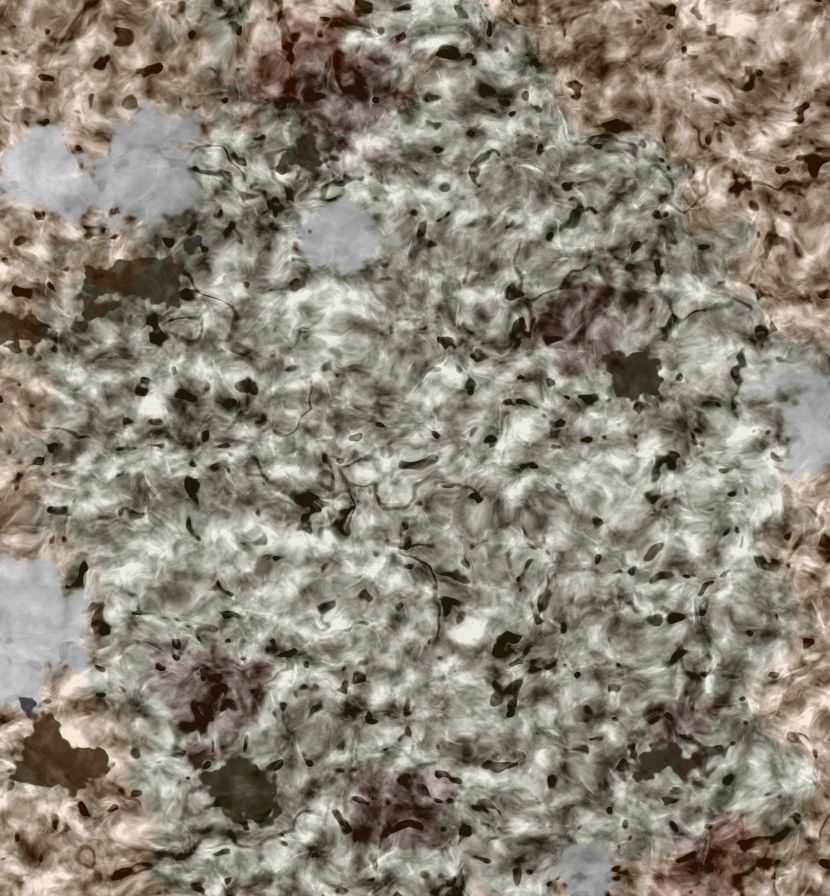
Write a Shadertoy shader that draws this texture.

```glsl
#define MEAN_TONE 0.555
#define GRAIN_GAIN 0.80
#define RELIEF_GAIN 0.85
#define BROAD_GAIN 0.40
#define PIT_DEPTH 0.40
#define FLAKE_GAIN 0.55
#define EDGE 0.0022

// dark reddish clumps, smooth stones, deep hollows: centre and radius
const vec3 CLUMPS[6] = vec3[6](vec3(.66, .64, .060), vec3(.24, .22, .060), vec3(.455, .10, .055),
    vec3(.755, .20, .045), vec3(.80, .04, .050), vec3(.365, .90, .080));
const vec3 STONES[6] = vec3[6](vec3(.175, .80, .070), vec3(.91, .53, .065), vec3(.03, .30, .075),
    vec3(.385, .75, .045), vec3(.65, .03, .032), vec3(.05, .80, .055));
const vec3 HOLLOWS[7] = vec3[7](vec3(.17, .70, .040), vec3(.34, .825, .040), vec3(.00, .63, .025),
    vec3(.745, .15, .028), vec3(.28, .12, .032), vec3(.08, .16, .040), vec3(.70, .60, .028));

float hash(vec2 p) {
    vec3 q = fract(vec3(p.xyx) * 0.1031);
    q += dot(q, q.yzx + 33.33);
    return fract((q.x + q.y) * q.z);
}

float noise(vec2 p) {
    vec2 i = floor(p), f = fract(p);
    f = f * f * (3.0 - 2.0 * f);
    return mix(mix(hash(i), hash(i + vec2(1, 0)), f.x),
               mix(hash(i + vec2(0, 1)), hash(i + vec2(1, 1)), f.x), f.y);
}

float fbm(vec2 p) {
    float sum = 0.0, amp = 1.0, total = 0.0;
    for (int i = 0; i < 4; i++) {
        sum += amp * noise(p);
        total += amp;
        amp *= 0.62;
        p = mat2(1.6, 1.2, -1.2, 1.6) * p + 17.3;
    }
    return sum / total;
}

// Scattered straw chips: x is coverage, y is brightness
vec2 flakes(vec2 p, float cells, float thickness) {
    vec2 g = p * cells, base = floor(g), result = vec2(0);
    for (int y = -1; y <= 1; y++)
    for (int x = -1; x <= 1; x++) {
        vec2 id = base + vec2(x, y);
        vec2 d = g - id - vec2(hash(id + 3.7), hash(id + 71.1));
        float angle = 0.6 + 3.0 * (hash(id + 19.9) - 0.5) + 2.0 * noise(id / cells * 5.0);
        vec2 dir = vec2(cos(angle), sin(angle));
        float halfLength = mix(0.15, 0.65, hash(id + 43.3));
        float along = clamp(dot(d, dir), -halfLength, halfLength);
        float taper = thickness * (1.0 - 0.6 * abs(along) / halfLength);
        float dist = (length(d - dir * along) - taper) / cells;
        float cover = smoothstep(EDGE, -EDGE, dist) * step(0.35, hash(id + 91.7));
        result = mix(result, vec2(1, hash(id + 57.1)), cover);
    }
    return result;
}

float blob(vec2 p, vec3 b, float wobble) {
    return smoothstep(1.12, 0.82, length(p - b.xy) / b.z + wobble);
}

void mainImage(out vec4 fragColor, in vec2 fragCoord) {
    vec2 p = fragCoord / iResolution.y;
    vec2 warp = vec2(fbm(p * 9.0 + 4.0), fbm(p * 9.0 + 31.0)) - 0.5;
    vec2 w = p + 0.05 * warp;

    // regions: pale felted middle, brown fibrous surround
    float reach = length((p - vec2(0.47, 0.45)) / vec2(0.43, 0.53)) + 0.9 * warp.x;
    float brown = smoothstep(0.92, 1.06, reach);
    float wobble = 2.4 * (fbm(p * 22.0 + 8.0) - 0.5);
    float clump = 0.0, stone = 0.0, hollow = 0.0;
    for (int i = 0; i < 6; i++) {
        clump = max(clump, blob(p, CLUMPS[i], wobble));
        stone = max(stone, blob(p, STONES[i], 0.8 * wobble));
    }
    for (int i = 0; i < 7; i++)
        hollow = max(hollow, blob(p + 0.06 * warp.yx, HOLLOWS[i], 1.8 * wobble));
    stone *= 1.0 - clump;

    // grain and side-lit relief
    float broad = fbm(p * 6.0 + 50.0) - 0.5;
    float grain = fbm(w * vec2(52.0, 64.0)) - 0.5;
    float slope = fbm(w * 26.0) - fbm(w * 26.0 + vec2(-0.25, 0.45));
    float rough = 1.0 - 0.75 * stone;
    float tone = MEAN_TONE + BROAD_GAIN * broad
               + rough * (GRAIN_GAIN * grain + RELIEF_GAIN * slope);
    float centre = smoothstep(0.40, 0.0, length(p - vec2(0.45, 0.46)));
    tone += 0.08 * centre + 0.02 * brown + 0.07 * stone - 0.17 * clump;

    // chips in two sizes
    vec2 coarse = flakes(w, 36.0, 0.13);
    vec2 fine = flakes(w + 7.0, 68.0, 0.15);
    tone += FLAKE_GAIN * rough * (coarse.x * 0.55 * (coarse.y - 0.36)
                               + fine.x * 0.50 * (fine.y - 0.40));

    // small pits, winding cracks and hollows
    float pitField = 0.72 * noise(w * vec2(52.0, 66.0) + 90.0) + 0.28 * noise(w * 130.0);
    float pit = smoothstep(0.29, 0.17, pitField) * rough;
    float crack = smoothstep(0.022, 0.004, abs(fbm(w * 7.0 + 12.0) - 0.5))
                * smoothstep(0.53, 0.66, noise(p * 13.0 + 6.0)) * rough;
    tone -= PIT_DEPTH * pit + 0.24 * crack;
    tone = mix(tone, 0.14 + 0.3 * max(grain, 0.0), 0.85 * hollow);
    tone = clamp(tone, 0.09, 0.92);

    // warm shadows, neutral lights, local tints
    vec3 colour = tone + mix(vec3(0.035, 0.0, -0.055), vec3(0.010, 0.0, -0.030), tone);
    colour += (1.0 - brown) * vec3(-0.008, 0.006, -0.004);
    colour += brown * (1.0 - stone) * vec3(0.035, -0.012, -0.035);
    colour += clump * vec3(0.025, -0.020, 0.005);
    colour += stone * vec3(-0.012, 0.004, 0.045);
    fragColor = vec4(clamp(colour, 0.0, 1.0), 1.0);
}
```
